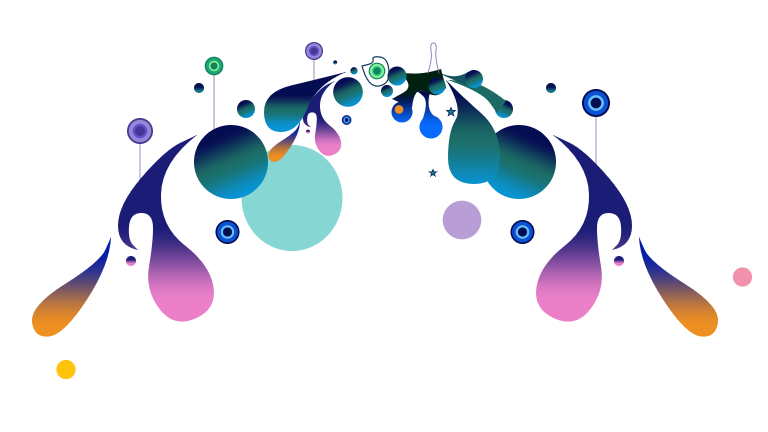
Give the GLSL for this background, as a WebGL 1 fragment shader.

```glsl
precision highp float;
// Mirrored arch of curled splashes, drops, discs and ringed lollipops on white.
// Outlines are chains of quadratic curves through midpoints of control points,
// filled by even-odd crossings. The canvas is 768 units wide, y down.
uniform vec2 u_resolution;

const vec3 NAVY = vec3(0.02, 0.05, 0.32), INDIGO = vec3(0.1, 0.11, 0.46);
const vec3 PINK = vec3(0.92, 0.5, 0.79), ORANGE = vec3(0.93, 0.56, 0.13);
const vec3 VIOLET = vec3(0.27, 0.22, 0.58), LILAC = vec3(0.58, 0.53, 0.83);

vec3 color = vec3(1);
vec2 pos, pen, control, first;   // current point and path state
float px, dist, side;            // pixel size, path distance, fill sign

void paint(float d, vec3 ink) { color = mix(color, ink, clamp(0.5 - d / px, 0.0, 1.0)); }

// Path building
void line(vec2 b) {
  vec2 e = b - pen, w = pos - pen;
  dist = min(dist, length(w - e * clamp(dot(w, e) / dot(e, e), 0.0, 1.0)));
  if ((pen.y > pos.y) != (b.y > pos.y) && w.x < e.x * w.y / e.y) side = -side;
  pen = b;
}
void curveTo(vec2 b) {
  vec2 a = pen;
  for (int i = 1; i <= 8; i++) {
    float t = float(i) / 8.0;
    line(mix(mix(a, control, t), mix(control, b, t), t));
  }
}
void start(float x, float y) {
  first = pen = control = vec2(x, y);
  dist = 1e4;
  side = 1.0;
}
void bend(float x, float y) {
  vec2 next = vec2(x, y);
  curveTo(0.5 * (control + next));
  control = next;
}
void tip(float x, float y) { curveTo(vec2(x, y)); control = pen; }
void fill(vec3 ink) { curveTo(first); paint(dist * side, ink); }

// Simple shapes
vec3 sea(float t) {
  vec3 upper = mix(NAVY, vec3(0.11, 0.43, 0.4), smoothstep(0.1, 0.55, t));
  return mix(upper, vec3(0.03, 0.58, 0.83), smoothstep(0.5, 1.0, t));
}
void disc(float x, float y, float r, vec3 ink) { paint(length(pos - vec2(x, y)) - r, ink); }
void seaDisc(float x, float y, float r) {
  disc(x, y, r, sea(0.5 + dot(pos - vec2(x, y), vec2(0.2, 0.46)) / r));
}
void target(float x, float y, float r, vec3 dark, vec3 mid, vec3 light) {
  disc(x, y, r, dark);
  disc(x, y, r * 0.86, mid);
  disc(x, y, r * 0.56, light);
  disc(x, y, r * 0.38, dark);
}
void blueTarget(float x, float y, float r) {
  target(x, y, r, NAVY, vec3(0.04, 0.32, 0.82), vec3(0.4, 0.75, 1));
}
void stem(float x, float top, float bottom) {
  paint(max(abs(pos.x - x) - 0.4, max(top - pos.y, pos.y - bottom)), LILAC * 0.85);
}
void star(float x, float y, float r) {
  vec2 d = pos - vec2(x, y);
  float a = mod(atan(d.x, -d.y) + 0.6283, 1.2566) - 0.6283;
  float s = dot(length(d) * vec2(cos(a), abs(sin(a))) - vec2(r, 0), vec2(0.383, 0.923));
  paint(s, NAVY);
  paint(s + 0.7, sea(0.7));
}

// Curled splash with its orange drop, discs and dots
void cluster() {
  seaDisc(231.0, 162.0, 37.0);
  seaDisc(246.0, 109.0, 9.0);
  disc(199.0, 88.0, 5.0, mix(NAVY, sea(0.7), smoothstep(86.0, 92.0, pos.y)));
  disc(131.0, 261.0, 5.0, mix(INDIGO, PINK, smoothstep(259.0, 264.0, pos.y)));
  blueTarget(227.5, 232.0, 12.0);
  start(197., 135.); bend(165., 150.); bend(118., 205.); bend(118., 246.); tip(138., 250.);
  bend(128., 240.); bend(130., 213.); bend(153., 213.); bend(153., 243.); bend(145., 290.);
  bend(174., 328.); bend(217., 309.); bend(210., 265.); bend(160., 226.); bend(162., 162.);
  fill(mix(INDIGO, PINK, smoothstep(222.0, 302.0, pos.y)));
  start(111., 237.); bend(100., 262.); bend(30., 306.); bend(34., 338.); bend(64., 335.); bend(110., 264.);
  fill(mix(vec3(0.02, 0.12, 0.66), ORANGE, smoothstep(250.0, 328.0, pos.y)));
}

void main() {
  float unit = 768.0 / u_resolution.x;
  vec2 p = vec2(gl_FragCoord.x, u_resolution.y - gl_FragCoord.y) * unit;
  pos = p;
  px = unit;
  // Flat discs and lollipops
  paint(length((p - vec2(292, 198)) * vec2(1.05, 1)) - 53.0, vec3(0.525, 0.84, 0.83));
  disc(462.0, 220.0, 19.3, vec3(0.725, 0.62, 0.835));
  disc(742.5, 277.0, 9.6, vec3(0.95, 0.57, 0.67));
  disc(66.0, 369.5, 9.6, vec3(1, 0.76, 0.05));
  stem(140.0, 131.0, 184.0);
  target(140.0, 131.0, 13.0, VIOLET, LILAC, VIOLET * 1.4);
  stem(314.0, 51.0, 84.0);
  target(314.0, 51.0, 9.0, VIOLET, LILAC, VIOLET * 1.4);
  vec3 leaf = vec3(0.08, 0.5, 0.35), mint = vec3(0.5, 0.95, 0.6);
  stem(214.0, 66.0, 129.0);
  target(214.0, 66.0, 9.3, leaf, leaf * 1.3, mint);
  stem(596.0, 103.0, 171.0);
  blueTarget(596.0, 103.0, 14.0);
  // Small cluster, then the large mirrored pair
  pos = (p - vec2(348, 92)) / 0.4 + vec2(231, 162);
  px = unit / 0.4;
  cluster();
  pos = vec2(375.0 - abs(p.x - 375.0), p.y);
  px = unit;
  cluster();
  pos = p;
  // Long drops and tails beside the crown
  start(346., 72.); bend(318., 79.); bend(264., 92.); bend(264., 132.); bend(298., 132.); bend(317., 84.);
  fill(sea((p.y - 90.0) / 38.0));
  start(446., 80.); bend(463., 97.); bend(500., 130.); bend(500., 184.);
  bend(448., 184.); bend(448., 132.); bend(463., 108.); fill(sea((p.y - 78.0) / 115.0));
  start(448., 80.); bend(482., 82.); tip(506., 101.); tip(497., 113.); bend(482., 92.); fill(sea(0.5));
  start(438., 73.); bend(458., 78.); tip(468., 72.); tip(470., 86.); bend(458., 82.); fill(sea(0.4));
  seaDisc(474.0, 79.0, 9.0);
  // Crown: blue lobes, dark blob, discs, curl, antenna and stars
  vec3 lobe = mix(NAVY, vec3(0.03, 0.42, 1), smoothstep(92.0, 128.0, p.y));
  start(416., 90.); bend(430., 102.); tip(420., 126.); tip(440., 122.); bend(426., 108.); tip(430., 92.);
  fill(lobe);
  disc(431.0, 127.0, 11.5, lobe);
  disc(402.0, 112.0, 10.5, lobe);
  start(400., 73.); bend(425., 74.); tip(441., 69.); tip(446., 88.); bend(436., 98.);
  bend(414., 86.); tip(412., 108.); tip(392., 99.); bend(415., 86.);
  fill(mix(vec3(0, 0.13, 0.06), lobe, smoothstep(88.0, 106.0, p.y)));
  disc(399.0, 109.5, 4.3, ORANGE);
  seaDisc(437.0, 86.0, 8.5);
  seaDisc(397.0, 76.0, 9.5);
  seaDisc(387.0, 91.0, 6.0);
  start(362., 66.); bend(374., 63.); bend(372., 56.); bend(388., 58.); bend(390., 84.); bend(368., 88.);
  curveTo(first);
  paint(dist - 0.6, sea(0.3));
  target(377.0, 71.0, 8.3, leaf, mint, leaf * 1.4);
  start(428., 73.); bend(432., 58.); bend(430., 43.); bend(437., 43.); bend(435., 58.); tip(439., 73.);
  paint(dist - 0.4, LILAC * 0.8);
  star(451.0, 112.0, 5.5);
  star(433.0, 173.0, 4.5);
  gl_FragColor = vec4(color, 1);
}
```
